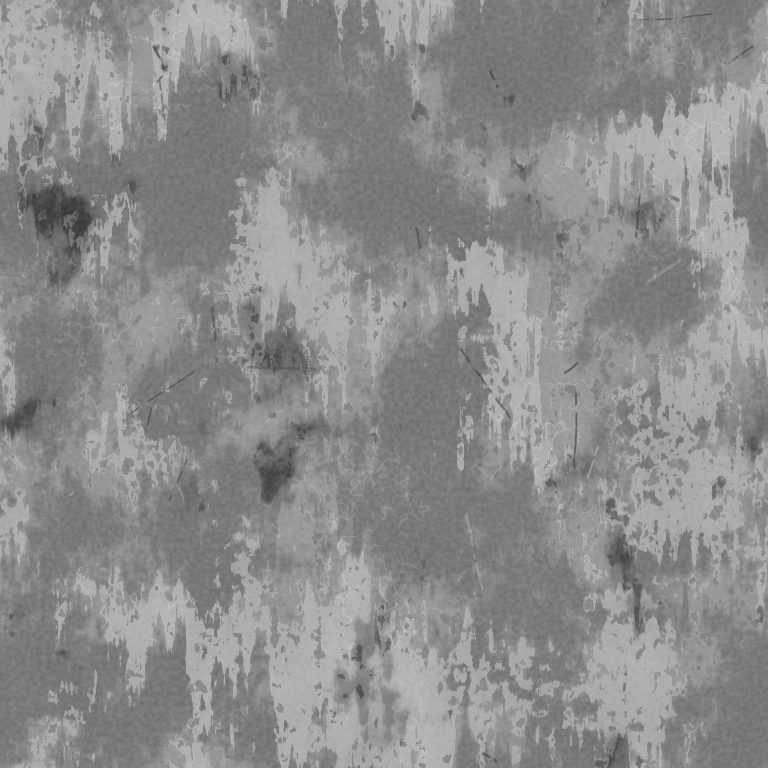
Reproduce this texture procedurally as a WebGL 2 fragment shader.

```glsl
#version 300 es
precision highp float;
// Weathered grey plaster: dark grainy ground under worn and pale flaking paint,
// with vertical drips, sooty smudges and scratches. Layers are thresholds of
// wrapping gradient noise; the scratches are wrapped segment distances.

uniform vec2 u_resolution;
out vec4 fragColor;

// Integer hash of a non-negative lattice point, three values in 0..1
vec3 hash3(vec3 p) {
  uvec3 v = uvec3(p) * 1664525u + 1013904223u;
  v.x += v.y * v.z; v.y += v.z * v.x; v.z += v.x * v.y;
  v ^= v >> 16u;
  v.x += v.y * v.z; v.y += v.z * v.x; v.z += v.x * v.y;
  return vec3(v >> 8u) / 16777216.0;
}

float cornerRamp(vec2 cell, vec2 offset, vec2 period, float seed) {
  vec2 wrapped = floor(mod(cell + 0.5, period));
  float angle = 6.28318 * hash3(vec3(wrapped, seed)).x;
  return dot(vec2(cos(angle), sin(angle)), offset);
}

// Gradient noise repeating after a whole number of cells
float gradientNoise(vec2 uv, vec2 period, float seed) {
  vec2 p = uv * period, cell = floor(p), f = p - cell;
  vec2 w = f * f * f * (f * (f * 6.0 - 15.0) + 10.0);
  vec2 e = vec2(1, 0);
  float low = mix(cornerRamp(cell, f, period, seed),
                  cornerRamp(cell + e, f - e, period, seed), w.x);
  float high = mix(cornerRamp(cell + e.yx, f - e.yx, period, seed),
                   cornerRamp(cell + 1.0, f - 1.0, period, seed), w.x);
  return mix(low, high, w.y);
}

float fbm(vec2 uv, vec2 period, int octaves, float seed) {
  float sum = 0.0, amplitude = 1.0;
  for (int i = 0; i < octaves; i++) {
    sum += amplitude * gradientNoise(uv, period, seed + float(i));
    period *= 2.0;
    amplitude *= 0.55;
  }
  return sum;
}

// Coverage of one broken, slightly bent scratch
float scratch(vec2 uv, float id, float bend, float pixel) {
  vec3 place = hash3(vec3(id, 3, 90)), shape = hash3(vec3(id, 7, 91));
  vec2 d = fract(uv - place.xy + 0.5) - 0.5;
  float angle = 3.14159 * place.z;
  vec2 along = vec2(cos(angle), sin(angle));
  float halfLength = mix(0.012, 0.075, shape.x * shape.x);
  float t = dot(d, along);
  float side = abs(dot(d, vec2(-along.y, along.x)) + 0.006 * bend);
  float width = mix(0.0006, 0.0016, shape.y);
  float line = 1.0 - smoothstep(width - 0.5 * pixel, width + pixel, side);
  float ends = 1.0 - smoothstep(0.8 * halfLength, halfLength, abs(t));
  return line * ends * mix(0.45, 1.0, shape.z);
}

void main() {
  vec2 uv = gl_FragCoord.xy / u_resolution;
  float pixel = 1.0 / min(u_resolution.x, u_resolution.y);

  // Shared fields
  float drip = fbm(uv, vec2(44, 4), 4, 10.0);
  float grit = fbm(uv, vec2(52, 44), 4, 20.0);
  float cloud = fbm(uv, vec2(6, 6), 5, 30.0);
  float region = gradientNoise(uv, vec2(5, 4), 40.0);
  float broad = fbm(uv + vec2(0.012 * grit, 0.09 * drip), vec2(5, 4), 6, 50.0);
  float grain = fbm(uv, vec2(150, 150), 2, 60.0);
  float dripping = smoothstep(-0.25, 0.25, region);

  // Dark ground
  float tone = 0.482 + 0.03 * cloud + 0.055 * grain;

  // Worn translucent paint
  float wornField = 0.6 * broad + 0.75 * cloud + 0.3 * grit + 0.15 * drip;
  float worn = smoothstep(-0.2, 0.16, wornField);
  tone = mix(tone, 0.585 + 0.07 * cloud + 0.035 * grain, 0.9 * worn);

  // Pale flakes: speckled in some regions, dripping in others
  float paleField = broad + 0.2 * cloud + mix(0.55, 0.25, dripping) * grit
                  + mix(0.12, 0.55, dripping) * drip;
  float pale = smoothstep(0.14, 0.24, paleField);
  float paleTone = 0.675 + 0.06 * broad + 0.03 * cloud + 0.025 * grain;
  tone = mix(tone, paleTone, pale * (0.8 + 0.2 * dripping));

  // Sharp dark chips and runs through the paint
  float chips = smoothstep(0.3, 0.38, 0.8 * grit + 0.45 * drip - 0.25 * broad);
  tone = mix(tone, 0.475 + 0.05 * grain, 0.65 * chips);

  // Sooty smudges, soft with streaked cores
  float soot = fbm(uv + 0.02 * vec2(cloud, drip), vec2(7, 6), 4, 70.0);
  tone -= 0.11 * smoothstep(0.22, 0.75, soot + 0.12 * grit);
  tone -= 0.1 * smoothstep(0.42, 0.62, soot + 0.4 * drip + 0.25 * grit);

  // Pale hairline veins
  float vein = 1.0 - smoothstep(0.008, 0.04, abs(fbm(uv, vec2(20, 18), 3, 80.0)));
  tone += 0.06 * vein * smoothstep(0.05, 0.35, region + 0.4 * cloud);

  // Scratches, most of them dark
  float dash = smoothstep(-0.22, 0.0, gradientNoise(uv, vec2(90, 90), 95.0));
  for (int i = 0; i < 30; i++) {
    float mark = scratch(uv, float(i), cloud, pixel) * dash;
    tone = mix(tone, i < 19 ? 0.27 : 0.68, 0.8 * mark);
  }

  fragColor = vec4(vec3(clamp(tone, 0.22, 0.75)), 1.0);
}
```
